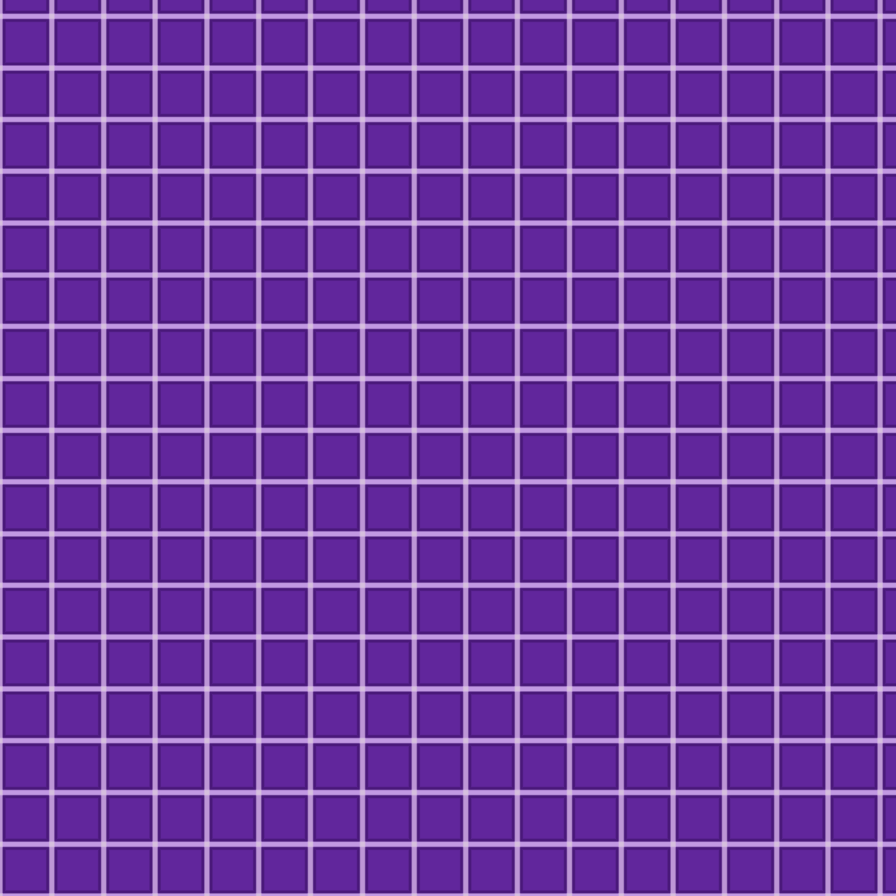
A Shadertoy shader for this pattern:

```glsl
#define REPEATS 17.31
#define LINE_HALF 0.050
#define RIM_HALF 0.107
#define SOFTNESS 0.020
#define JITTER 0.006
#define TILE vec3(0.38, 0.15, 0.61)
#define RIM vec3(0.285, 0.095, 0.475)
#define ROW_LINE vec3(0.76, 0.60, 0.89)
#define COLUMN_LINE vec3(0.74, 0.59, 0.84)
#define CROSSING vec3(0.84, 0.75, 0.87)

float hash(float n) {
    return fract(sin(n * 12.9898) * 43758.5453);
}

// Soft band coverage around a line's centre
vec2 band(vec2 dist, float halfWidth, float soft) {
    return 1.0 - smoothstep(halfWidth - soft, halfWidth + soft, dist);
}

void mainImage(out vec4 fragColor, in vec2 fragCoord) {
    float scale = REPEATS / min(iResolution.x, iResolution.y);
    vec2 grid = fragCoord * scale;

    // Distance to the nearest column and row line, each slightly off centre
    vec2 index = floor(grid + 0.5);
    vec2 offset = JITTER * (2.0 * vec2(hash(index.x + 3.0), hash(index.y + 41.0)) - 1.0);
    vec2 dist = abs(grid - index - offset);

    float soft = max(SOFTNESS, 0.7 * scale);
    vec2 line = band(dist, LINE_HALF, soft);
    vec2 rim = band(dist, RIM_HALF, soft);

    // Flat tile with a dark inner border
    vec3 color = mix(TILE, RIM, max(rim.x, rim.y));

    // Pale lines, brightest where they cross
    color = mix(color, COLUMN_LINE, line.x);
    color = mix(color, ROW_LINE, line.y);
    color = mix(color, CROSSING, line.x * line.y);

    fragColor = vec4(color, 1.0);
}
```
